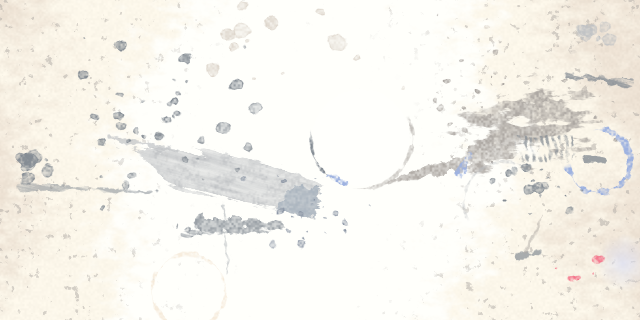
This texture is drawn by a Shadertoy shader. Its source:

```glsl
// Weathered cream paper stained with grey ink: a broad wash, a dry brush patch,
// cup rings and scattered drops. Shapes are distance functions in a domain
// warped by fractal noise, layered as translucent ink; the canvas is 2 x 1.

const vec3 SLATE = vec3(0.52, 0.55, 0.58);
const vec3 WASH  = vec3(0.75, 0.76, 0.77);
const vec3 BROWN = vec3(0.68, 0.66, 0.64);
const vec3 BLUE  = vec3(0.62, 0.70, 0.88);
const vec3 ROSE  = vec3(0.96, 0.45, 0.54);

vec3 col;           // paint so far
vec2 q;             // warped position
float grain, wear;  // paper tooth, worn gaps

vec2 hash2(vec2 p) {
    vec3 k = fract(p.xyx * vec3(0.1031, 0.1030, 0.0973));
    k += dot(k, k.yzx + 33.33);
    return fract((k.xx + k.yz) * k.zy);
}

float noise(vec2 p) {
    vec2 i = floor(p), f = fract(p);
    f *= f * (3.0 - 2.0 * f);
    return mix(mix(hash2(i).x, hash2(i + vec2(1, 0)).x, f.x),
               mix(hash2(i + vec2(0, 1)).x, hash2(i + 1.0).x, f.x), f.y);
}

float fbm(vec2 p) {
    float sum = 0.0, amp = 0.52;
    for (int i = 0; i < 5; i++) {
        sum += amp * noise(p);
        p = mat2(1.6, 1.2, -1.2, 1.6) * p + 7.3;
        amp *= 0.5;
    }
    return sum;
}

float cover(float d) { return 1.0 - smoothstep(-0.003, 0.003, d); }

void ink(vec3 c, float a) { col = mix(col, c, clamp(a, 0.0, 1.0)); }

// Worn, tapered stroke from a to b
float streak(vec2 a, vec2 b, float wa, float wb) {
    vec2 ab = b - a;
    float t = clamp(dot(q - a, ab) / dot(ab, ab), 0.0, 1.0);
    return cover(length(q - a - ab * t) - mix(wa, wb, t) * (0.3 + wear));
}

// Worn ring that fades out away from direction dir
float arc(vec2 v, float r, float w, vec2 dir, float open) {
    float facing = dot(normalize(v + 1e-5), dir);
    return cover(abs(length(v) - r) - w * wear) * smoothstep(open, open + 0.15, facing) * (0.3 + grain);
}

// Random drops with darker rims, denser near the centre c
void spatter(vec2 c, vec2 spread, float count, float size, vec3 tint) {
    for (float i = 0.0; i < count; i++) {
        vec2 id = vec2(i + 3.0, floor(size * 4e3 + c.x * 90.0));
        vec2 h = hash2(id + 91.0);
        vec2 v = q - c - (hash2(id) + hash2(id + 41.0) - 1.0) * spread;
        v.y *= 1.0 + 0.3 * h.y;
        float d = length(v) - size * mix(0.15, 1.0, h.x * h.x);
        float rim = smoothstep(-0.007, 0.0, d);
        ink(tint, cover(d) * (0.4 + 0.3 * (rim + h.y)) * (0.45 + 0.9 * grain));
    }
}

void mainImage(out vec4 fragColor, in vec2 fragCoord) {
    vec2 p = fragCoord / iResolution.xy * vec2(2, 1);
    q = p + 0.02 * (vec2(fbm(p * 42.0), fbm(p * 42.0 + 31.0)) - 0.5);
    grain = noise(p * 150.0);
    wear = smoothstep(0.3, 0.65, fbm(p * 34.0 + 5.0));
    float bristle = fbm(vec2(p.x * 9.0 + p.y * 4.0, p.y * 85.0 + p.x * 22.0));
    float dry = smoothstep(0.25, 0.6, bristle);

    // Paper: bright middle, mottled cream then tan towards the margins
    float r = length((p - vec2(0.95, 0.46)) * vec2(1.0, 0.75));
    r += 0.45 * (fbm(p * 4.0) - 0.5) + 0.3 * (fbm(p * vec2(24, 40)) - 0.5);
    col = mix(vec3(1.0, 1.0, 0.985), vec3(0.99, 0.97, 0.92), smoothstep(0.5, 0.72, r));
    ink(vec3(0.93, 0.885, 0.83), smoothstep(0.8, 1.16, r));
    col -= 0.03 * (grain - 0.4) * smoothstep(0.4, 0.9, r);
    ink(BROWN, 0.5 * smoothstep(0.69, 0.8, fbm(p * 50.0)) * smoothstep(0.3, 0.7, r));
    ink(vec3(0.86, 0.88, 0.97), 0.7 - 8.0 * length(q - vec2(1.95, 0.18)));

    // Pale stains and flecks
    spatter(vec2(1.2, 0.86), vec2(0.75, 0.14), 16.0, 0.036, vec3(0.87, 0.84, 0.8));
    spatter(vec2(1.6, 0.75), vec2(0.4, 0.25), 44.0, 0.010, BROWN);

    // Broad wash sweeping down to the right, ending in a pool
    float t = (p.x - 0.4) / 0.61;
    float top = 0.54 - 0.02 * t - 0.11 * t * t * t;
    float low = mix(0.53, 0.41, smoothstep(0.0, 0.28, t)) - 0.13 * max(t - 0.28, 0.0);
    float d = max(max(q.y - top, low - q.y), q.x - 0.3 * q.y - 0.88);
    d = max(d, 0.36 - q.x) + 0.045 * (bristle - 0.5);
    ink(WASH, cover(d) * (0.2 + 0.7 * bristle + 0.35 * grain * wear));
    float pool = length((q - vec2(0.94, 0.375)) * vec2(0.65, 1)) - 0.065 + 0.03 * wear;
    ink(vec3(0.67, 0.71, 0.75), cover(max(pool, d)) * (0.6 + 0.4 * grain));

    // Thin dry stroke and smears
    ink(SLATE, (0.2 + 0.35 * dry) * streak(vec2(0.07, 0.418), vec2(0.47, 0.4), 0.012, 0.004));
    ink(WASH, 0.7 * streak(vec2(0.34, 0.57), vec2(0.55, 0.53), 0.006, 0.012));
    float smear = streak(vec2(0.64, 0.305), vec2(0.88, 0.295), 0.025, 0.012);
    smear = max(smear, dry * streak(vec2(0.57, 0.27), vec2(0.84, 0.285), 0.006, 0.014));
    smear = max(smear, 0.5 * streak(vec2(0.7, 0.36), vec2(0.71, 0.15), 0.005, 0.003));
    ink(SLATE, smear * (0.35 + 0.5 * grain));

    // Dry brush patch with a tail and a comb of bristle marks
    vec2 b = abs(q - vec2(1.65, 0.24 + 0.22 * q.x)) - vec2(0.17, 0.07);
    float box = length(max(b, 0.0)) + min(max(b.x, b.y), 0.0);
    float brush = smoothstep(0.02, -0.02, box + 0.36 * (fbm(p * vec2(12, 34)) - 0.44));
    brush = max(brush, streak(vec2(1.5, 0.51), vec2(1.22, 0.432), 0.035, 0.004));
    ink(BROWN, brush * (0.2 + 0.55 * grain + 0.3 * wear));
    float teeth = smoothstep(0.1, 0.4, abs(fract(q.x * 56.0 + q.y * 9.0) - 0.5));
    ink(SLATE, 0.75 * teeth * wear * cover(max(abs(q.x - 1.7) - 0.09, abs(q.y - 0.535) - 0.04)));
    ink(SLATE, 0.8 * dry * streak(vec2(1.77, 0.765), vec2(1.97, 0.742), 0.008, 0.012));
    ink(SLATE, 0.7 * streak(vec2(1.62, 0.195), vec2(1.68, 0.21), 0.01, 0.008));
    ink(BROWN, 0.5 * streak(vec2(1.64, 0.21), vec2(1.7, 0.33), 0.005, 0.002));

    // Cup rings
    vec2 s = mix(p, q, 0.5), cup = s - vec2(1.128, 0.57);
    ink(vec3(1.0, 1.0, 0.99), 0.9 * cover(length(cup) - 0.15));
    ink(SLATE, arc(cup, 0.158, 0.005, vec2(-0.9, -0.4), 0.8));
    ink(BROWN, 0.6 * arc(cup, 0.16, 0.007, vec2(0.8, -0.6), 0.45));
    ink(WASH, 0.5 * arc(s - vec2(1.575, 0.37), 0.125, 0.005, vec2(-0.6, 0.8), 0.1));
    ink(BLUE, arc(s - vec2(1.87, 0.497), 0.098, 0.012, vec2(0.8, -0.6), -0.75));
    ink(vec3(0.96, 0.91, 0.84), 0.7 * arc(s - vec2(0.59, 0.09), 0.115, 0.007, vec2(1, 0), -2.0));
    ink(SLATE, 0.8 * streak(vec2(1.83, 0.505), vec2(1.89, 0.497), 0.012, 0.008));

    // Blue marks, ink drops and rose dots
    float mark = streak(vec2(1.02, 0.455), vec2(1.08, 0.428), 0.01, 0.006);
    mark = max(mark, streak(vec2(1.44, 0.46), vec2(1.47, 0.51), 0.018, 0.01));
    ink(BLUE, mark * grain * 1.3);
    spatter(vec2(0.55, 0.6), vec2(0.42, 0.36), 40.0, 0.023, SLATE);
    spatter(vec2(0.1, 0.48), vec2(0.07, 0.06), 14.0, 0.03, SLATE);
    spatter(vec2(0.98, 0.36), vec2(0.24, 0.15), 24.0, 0.013, mix(SLATE, BLUE, 0.2));
    spatter(vec2(1.68, 0.41), vec2(0.15, 0.09), 20.0, 0.02, SLATE);
    spatter(vec2(1.86, 0.89), vec2(0.06, 0.05), 8.0, 0.024, WASH);
    spatter(vec2(1.83, 0.15), vec2(0.12, 0.06), 7.0, 0.018, ROSE);

    fragColor = vec4(col, 1.0);
}
```
